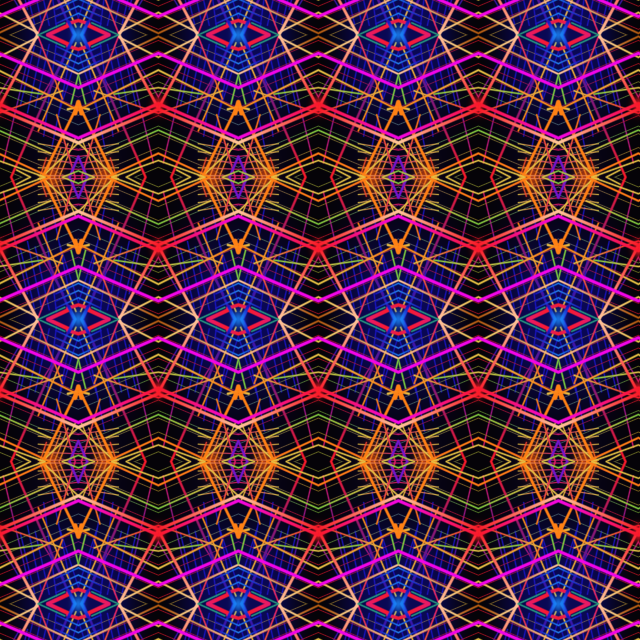
This pattern is drawn by a Shadertoy shader. Its source:

```glsl
// Mirrored lattice of neon lines: blue eyes, magenta and red zigzags, orange diamonds on black.

const vec2 EYE = vec2(0.1224, 0.501);   // centre of one eye on the canvas
const float HALF_CELLS = 8.0;           // mirrored half cells across the canvas
const float CELL_H = 1.778;             // half cell height, in half cell widths
const float THIN = 0.01;
const float THICK = 0.02;

const vec3 MAGENTA = vec3(0.95, 0.02, 0.9);
const vec3 PINK    = vec3(0.9, 0.1, 0.42);
const vec3 RED     = vec3(0.98, 0.1, 0.16);
const vec3 ORANGE  = vec3(1.0, 0.5, 0.08);
const vec3 YELLOW  = vec3(0.9, 0.76, 0.27);
const vec3 CREAM   = vec3(1.0, 0.78, 0.6);
const vec3 GREEN   = vec3(0.5, 0.8, 0.25);
const vec3 TEAL    = vec3(0.15, 0.6, 0.5);
const vec3 CYAN    = vec3(0.1, 0.5, 0.95);
const vec3 BLUE    = vec3(0.1, 0.08, 0.75);
const vec3 VIOLET  = vec3(0.45, 0.08, 0.8);

float hash(float n) { return fract(sin(n * 12.9898) * 43758.55); }

// Reflects x back and forth inside 0..size
float mirror(float x, float size) { return abs(mod(x + size, 2.0 * size) - size); }

// Paints a straight line from a to b whose colour runs from ca to cb
void beam(inout vec3 col, vec2 p, vec2 a, vec2 b, float w, float aa, vec3 ca, vec3 cb) {
    vec2 ab = b - a;
    float t = clamp(dot(p - a, ab) / dot(ab, ab), 0.0, 1.0);
    float d = length(p - a - ab * t);
    col = mix(col, mix(ca, cb, t), 1.0 - smoothstep(w - aa, w + aa, d));
}

// Paints a soft elliptic patch
void glow(inout vec3 col, vec2 p, vec2 c, vec2 r, vec3 tint) {
    vec2 q = (p - c) / r;
    col = mix(col, tint, 0.85 * exp(-dot(q, q)));
}

// Fine steep and shallow threads behind the main lines
void threads(inout vec3 col, vec2 p, float aa) {
    for (float i = 0.0; i < 9.0; i++) {
        float x = i / 11.0, h = hash(i + 3.0);
        vec2 a = vec2(x, h * 0.4);
        vec2 b = vec2(x + 0.1 + 0.25 * h, 0.8 + 0.8 * hash(i + 19.0));
        beam(col, p, a, b, 0.008, aa, BLUE, mix(BLUE, PINK, step(0.6, h)));
    }
    for (float i = 0.0; i < 14.0; i++) {
        float y = 0.34 + i * 0.13 + 0.06 * hash(i + 7.0);
        vec3 tint = mix(RED, mix(ORANGE, GREEN, hash(i + 31.0)), step(0.35, hash(i + 5.0)));
        beam(col, p, vec2(0.0, y), vec2(1.0, y - 0.42), 0.003, aa, mix(BLUE, tint, 0.5), tint * 0.8);
    }
}

// Lens, bright core and chevrons around the cell origin
void eye(inout vec3 col, vec2 p, float aa) {
    for (float i = 0.0; i < 3.0; i++) {
        float y = 0.27 + 0.09 * i;
        beam(col, p, vec2(0.0, y), vec2(0.28, y - 0.13), 0.009, aa, CYAN, BLUE);
    }
    beam(col, p, vec2(0.17, 0.15), vec2(0.5, 0.0), THIN, aa, TEAL, TEAL);
    beam(col, p, vec2(0.12, 0.12), vec2(0.38, 0.0), 0.025, aa, RED, PINK);
    beam(col, p, vec2(0.0, 0.18), vec2(0.13, 0.14), 0.022, aa, RED, PINK);
    beam(col, p, vec2(0.04, 0.0), vec2(0.12, 0.16), THICK, aa, CYAN, BLUE);
    glow(col, p, vec2(0.0), vec2(0.07, 0.1), CYAN);
}

// Orange star and diamond at the far end of the eye column
void diamond(inout vec3 col, vec2 p, float aa) {
    glow(col, p, vec2(0.33, CELL_H), vec2(0.11, 0.19), vec3(0.75, 0.25, 0.06));
    for (float i = 0.0; i < 5.0; i++) {
        vec2 top = vec2(0.04 + 0.09 * i, 1.3 + 0.06 * i);
        beam(col, p, top, vec2(0.24 + 0.06 * i, CELL_H), 0.008, aa, mix(YELLOW, RED, 0.2 * i), ORANGE);
        beam(col, p, vec2(0.0, 1.44 + 0.08 * i), vec2(0.5, 1.36 + 0.1 * i), 0.006, aa, PINK, YELLOW);
    }
    beam(col, p, vec2(0.0, 1.35), vec2(0.46, CELL_H), THIN, aa, YELLOW, YELLOW);
    beam(col, p, vec2(0.0, 0.86), vec2(0.45, CELL_H), 0.017, aa, ORANGE, ORANGE);
    beam(col, p, vec2(0.27, 1.0), vec2(0.04, CELL_H), THIN, aa, ORANGE, PINK);
    beam(col, p, vec2(0.0, 1.52), vec2(0.11, CELL_H), 0.015, aa, VIOLET, VIOLET);
    beam(col, p, vec2(0.0, 1.7), vec2(0.2, CELL_H), THIN, aa, GREEN, YELLOW);
    beam(col, p, vec2(0.0, 0.84), vec2(0.04, 0.98), 0.028, aa, ORANGE, ORANGE);
    beam(col, p, vec2(0.0, 0.9), vec2(0.13, 0.93), 0.015, aa, ORANGE, YELLOW);
}

// Long steep beams, chevrons, then the wide zigzags on top
void zigzags(inout vec3 col, vec2 p, float aa) {
    beam(col, p, vec2(0.06, 0.0), vec2(0.84, CELL_H), 0.015, aa, BLUE, RED);
    beam(col, p, vec2(0.03, 0.1), vec2(0.5, 1.2), THIN, aa, YELLOW, ORANGE);
    beam(col, p, vec2(0.51, 0.0), vec2(0.2, 0.8), THIN, aa, PINK, ORANGE);
    beam(col, p, vec2(0.0, 0.49), vec2(1.0, 0.02), 0.012, aa, CREAM, ORANGE * 0.7);
    beam(col, p, vec2(0.51, 0.03), vec2(1.0, 0.28), 0.012, aa, CREAM, YELLOW);
    beam(col, p, vec2(0.0, 0.94), vec2(1.0, 0.44), 0.012, aa, ORANGE, YELLOW);
    beam(col, p, vec2(0.2, 0.7), vec2(1.0, 0.98), THIN, aa, YELLOW, RED);
    beam(col, p, vec2(0.45, 0.74), vec2(1.0, 0.66), THIN, aa, GREEN, YELLOW);
    beam(col, p, vec2(0.0, 0.5), vec2(0.09, 0.86), THIN, aa, GREEN, GREEN);
    beam(col, p, vec2(0.35, 1.48), vec2(1.0, 1.19), THIN, aa, YELLOW, GREEN);
    beam(col, p, vec2(0.36, CELL_H), vec2(1.0, 1.48), 0.012, aa, ORANGE, ORANGE);
    beam(col, p, vec2(0.42, CELL_H), vec2(1.0, 1.57), THIN, aa, YELLOW, YELLOW);
    beam(col, p, vec2(0.77, 1.69), vec2(0.6, CELL_H), THIN, aa, YELLOW, YELLOW);
    glow(col, p, vec2(1.0, 0.88), vec2(0.07, 0.1), RED);
    beam(col, p, vec2(0.51, 0.0), vec2(1.0, 0.92), 0.018, aa, CREAM, RED);
    beam(col, p, vec2(0.0, 0.66), vec2(1.0, 0.23), THICK, aa, MAGENTA, MAGENTA);
    beam(col, p, vec2(0.0, 1.29), vec2(1.0, 0.86), THICK, aa, MAGENTA, RED);
    beam(col, p, vec2(0.0, 1.35), vec2(1.0, 0.93), THICK, aa, CREAM, RED);
}

void mainImage(out vec4 fragColor, in vec2 fragCoord) {
    vec2 q = (fragCoord / iResolution.xy - EYE) * HALF_CELLS;
    vec2 p = vec2(mirror(q.x, 1.0), mirror(q.y, CELL_H));
    float aa = HALF_CELLS / iResolution.y;

    // Deep blue haze along the eye column, black between columns
    float haze = (1.0 - smoothstep(0.3, 1.0, p.x)) * (1.0 - 0.8 * smoothstep(0.2, 1.4, p.y));
    vec3 col = vec3(0.02, 0.01, 0.03) + vec3(0.02, 0.02, 0.3) * haze;
    threads(col, p, aa);
    diamond(col, p, aa);
    zigzags(col, p, aa);
    eye(col, p, aa);
    fragColor = vec4(col, 1.0);
}
```
